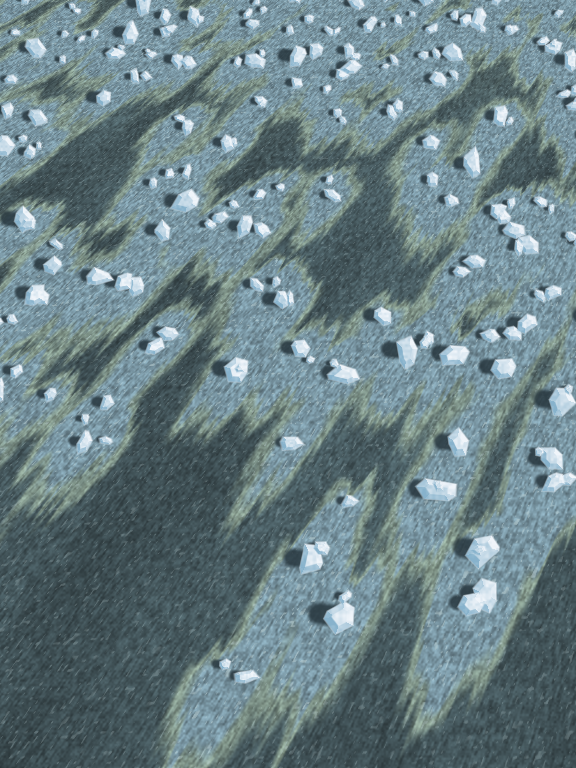
Write a WebGL 1 fragment shader that draws this texture.

```glsl
precision highp float;
// Pale crystals scattered over a dark, brushed board seen in perspective.
// A grid on the board places the crystals; each leaves a long streaky stain,
// blue inside with a mossy rim, and casts a shadow to the left.
uniform vec2 u_resolution;

const vec2 VANISH = vec2(1.72, 2.55);   // where the streaks converge
const float CELL = 0.13;                // grid step on the board
const vec2 STAIN_SIZE = vec2(0.056, 0.17);
const float STAIN_UP = 0.065;           // stain reach above its crystal
const float SIZE_MIN = 0.012;
const float SIZE_MAX = 0.030;
const float RAGGED = 0.15;              // streakiness of stain ends
const float GRAIN = 0.62;
const vec2 LIGHT = vec2(0.83, 0.55);
const vec2 SHADOW_DIR = vec2(-1.5, 0.15);

const vec3 SLATE = vec3(0.26, 0.33, 0.35);
const vec3 MOSS = vec3(0.51, 0.59, 0.54);
const vec3 BLUE_STAIN = vec3(0.46, 0.57, 0.62);
const vec3 SHADOW = vec3(0.15, 0.21, 0.24);
const vec3 GLINT = vec3(0.74, 0.82, 0.83);
const vec3 ICE = vec3(0.53, 0.70, 0.80);
const vec3 WHITE = vec3(0.94, 0.96, 0.98);

float hash(vec2 p) {
  return fract(sin(dot(p, vec2(127.1, 311.7))) * 43758.5453);
}

float noise(vec2 p) {
  vec2 i = floor(p), f = fract(p);
  f = f * f * (3.0 - 2.0 * f);
  return mix(mix(hash(i), hash(i + vec2(1.0, 0.0)), f.x),
             mix(hash(i + vec2(0.0, 1.0)), hash(i + 1.0), f.x), f.y);
}

// Screen to board and back; board y runs along the streaks.
vec2 toBoard(vec2 p) {
  return vec2(p.x - p.y * VANISH.x / VANISH.y, p.y) / (1.0 - p.y / VANISH.y);
}
vec2 toScreen(vec2 g) {
  float w = 1.0 / (1.0 + g.y / VANISH.y);
  return vec2(g.x + g.y * VANISH.x / VANISH.y, g.y) * w;
}

float segment(vec2 p, vec2 b) {
  return length(p - b * clamp(dot(p, b) / dot(b, b), 0.0, 1.0));
}

// Six-sided chip of unit size: x = distance, y = facet brightness.
vec2 chip(vec2 d, vec2 seed) {
  float turn = 6.283 * hash(seed + 3.1);
  float stretch = mix(1.0, 1.75, hash(seed + 5.7));
  float edge = -9.0, lit = 0.0;
  vec2 axis = vec2(cos(turn), sin(turn));
  vec2 across = vec2(-axis.y, axis.x);
  vec2 local = vec2(dot(d, axis) / stretch, dot(d, across));
  for (int i = 0; i < 6; i++) {
    float k = float(i);
    float a = k * 1.047 + 0.7 * hash(seed + k * 1.3);
    vec2 n = vec2(cos(a), sin(a));
    float reach = 0.72 + 0.3 * hash(seed + k * 2.9 + 8.0);
    float side = dot(local, n) - reach;
    if (side > edge) {
      edge = side;
      lit = 0.5 + 0.5 * dot(n.x * axis + n.y * across, LIGHT);
    }
  }
  float top = 1.0 - smoothstep(-0.48, -0.36, edge);
  return vec2(edge, mix(lit, 0.5 + 0.45 * hash(seed + 6.6), top));
}

void main() {
  vec2 p = gl_FragCoord.xy / u_resolution.x;
  float pixel = 1.0 / u_resolution.x;
  vec2 g = toBoard(p);
  float streak = 0.6 * noise(g * vec2(42.0, 4.5)) + 0.4 * noise(g * vec2(115.0, 9.0));

  // Gather stains, shadows and crystals, far rows first.
  float stain = 0.13 * smoothstep(0.6, 2.6, g.y);
  float shade = 0.0, cover = 0.0;
  vec3 crystal = WHITE;
  vec2 home = floor(g / CELL);
  for (int row = 0; row < 6; row++)
  for (int column = -1; column <= 1; column++)
  for (int child = 0; child < 2; child++) {
    float k = float(child);
    vec2 id = home + vec2(float(column), 3.0 - float(row));
    vec2 seed = id + k * 37.3;
    vec2 base = (id + 0.1 + 0.8 * vec2(hash(id), hash(id + 19.4))) * CELL;
    float chance = mix(0.24, 0.52, smoothstep(0.1, 0.8, base.y))
                 + 0.7 * (noise(base * 2.3 + 4.0) - 0.5);
    if (hash(id + 51.2) > chance || k * hash(seed + 2.2) > 0.55) continue;
    vec2 center = base + k * 0.1 * (vec2(hash(seed + 7.0), hash(seed + 9.0)) - 0.5);
    float rank = hash(seed + 12.5);
    float size = mix(SIZE_MIN, SIZE_MAX, rank * rank) * (1.0 - 0.2 * k);

    vec2 v = g - center;
    v.y += RAGGED * (streak - 0.5);
    vec2 spread = vec2(STAIN_SIZE.x, v.y > 0.0 ? STAIN_UP : STAIN_SIZE.y);
    v /= spread * mix(0.8, 1.15, rank);
    float fall = max(0.0, 1.0 - dot(v, v) / 3.0);
    stain += fall * fall;

    float scale = size / (1.0 + center.y / VANISH.y);
    vec2 d = (p - toScreen(center)) / scale;
    if (dot(d, d) > 16.0) continue;
    float soft = pixel / scale;
    float shadowEdge = segment(d, SHADOW_DIR) - 0.72;
    shade = max(shade, 1.0 - smoothstep(-0.15 - soft, 0.15 + soft, shadowEdge));
    vec2 body = chip(d, seed);
    float inside = 1.0 - smoothstep(-soft, soft, body.x);
    float frost = 0.3 * (noise(d * 4.0 + seed) - 0.5);
    crystal = mix(crystal, mix(ICE, WHITE, clamp(body.y + frost, 0.0, 1.0)), inside);
    cover = max(cover, inside);
  }

  // Board, mossy rim, blue heart of the stain.
  stain *= 0.65 + 0.7 * streak;
  vec3 color = SLATE * (0.85 + 0.3 * noise(g * vec2(9.0, 3.0)));
  color = mix(color, MOSS, smoothstep(0.04, 0.42, stain) * (0.75 + 0.4 * streak));
  color = mix(color, BLUE_STAIN, smoothstep(0.42, 0.85, stain));

  // Brushed grain and bright specks.
  float grain = 0.6 * noise(g * vec2(230.0, 75.0)) + 0.4 * noise(p * 250.0);
  color *= 1.02 + GRAIN * (grain - 0.5);
  float speck = smoothstep(0.72, 0.98, noise(g * vec2(210.0, 110.0) + 31.0));
  color = mix(color, GLINT, speck * (0.25 + 0.3 * smoothstep(0.1, 0.8, stain)));

  color = mix(color, SHADOW, 0.85 * shade);
  color = mix(color, crystal, cover);
  gl_FragColor = vec4(color, 1.0);
}
```
